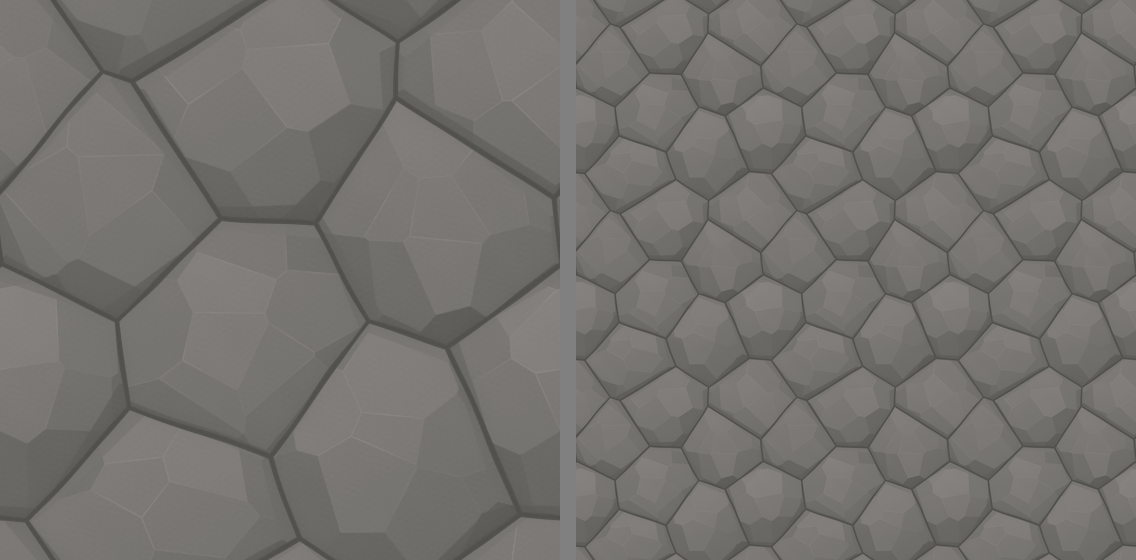
Left, the tile; right, the same tile 3 across and 3 down.
Reproduce this texture procedurally as a WebGL 2 fragment shader.

```glsl
#version 300 es
precision highp float;
// Tiling wall of large faceted grey stones, lit from above, with thin dark cracks.
uniform vec2 u_resolution;
out vec4 fragColor;

const float TAU = 6.2831853;
const int FACETS = 13;

vec2 hash2(vec2 s) {
  vec2 q = vec2(dot(s, vec2(127.1, 311.7)), dot(s, vec2(269.5, 183.3)));
  return fract(sin(q) * 43758.545);
}

// Layered sines with whole frequencies, so they wrap with the tile.
float waves(vec2 p, float topFrequency, float seed) {
  float sum = 0.0;
  for (int k = 0; k < 9; k++) {
    vec2 r = hash2(vec2(float(k), seed));
    vec2 f = floor((r * 2.0 - 1.0) * topFrequency + 0.5);
    sum += sin(TAU * (dot(f, p) + r.x * 7.0 + r.y * 3.0));
  }
  return sum / 9.0;
}

// Stones sit on a jittered diamond lattice of 2 by 4 cells.
float stoneId(vec2 cell) {
  vec2 w = mod(cell, vec2(2.0, 4.0));
  return w.x + 2.0 * w.y;
}

vec2 stoneCenter(vec2 cell) {
  vec2 jitter = (hash2(vec2(stoneId(cell), 5.0)) - 0.5) * 0.17;
  float stagger = 0.5 * mod(cell.y, 2.0);
  return (cell + 0.5 + vec2(stagger, 0.0)) / vec2(2.0, 4.0) + jitter;
}

// Facet position inside a stone (xy) and its size bias (z).
vec3 facet(float id, int k) {
  float n = float(k);
  vec2 r = hash2(vec2(id + 11.0, n + 3.0));
  float angle = n * 2.4 + id * 1.7 + (r.x - 0.5) * 0.7;
  float radius = 0.26 * sqrt((n + 0.3) / float(FACETS)) + (r.y - 0.5) * 0.04;
  return vec3(radius * vec2(cos(angle), sin(angle)), (r.x - 0.5) * 0.007);
}

// Brightness of a flat face: upward tilt is light, steep tilt is dark.
float faceTone(vec2 tilt) {
  return 0.488 + dot(tilt, vec2(-0.014, 0.058)) - 0.062 * dot(tilt, tilt);
}

float facetTone(float id, int k, vec2 local) {
  vec2 center = facet(id, k).xy;
  float variation = (hash2(vec2(id, float(k) + 40.0)).x - 0.5) * 0.03;
  return faceTone(center / 0.25) + variation + dot(local - center, vec2(-0.05, 0.09));
}

void main() {
  vec2 uv = gl_FragCoord.xy / u_resolution;
  float pixel = 1.0 / u_resolution.y;
  vec2 p = uv + 0.005 * vec2(waves(uv, 5.0, 1.0), waves(uv, 5.0, 2.0));

  // Nearest stone
  vec2 home = floor(p * vec2(2.0, 4.0)), cell = home, center = vec2(0.0);
  float nearest = 9.0;
  for (int y = -2; y <= 2; y++) for (int x = -2; x <= 2; x++) {
    vec2 c = home + vec2(x, y), q = stoneCenter(c);
    float d = distance(p, q);
    if (d < nearest) { nearest = d; cell = c; center = q; }
  }
  float id = stoneId(cell);

  // Distance to the stone border, and a tapering bevel beside it
  float border = 9.0, bevel = -9.0;
  vec2 bevelSide = vec2(0.0);
  for (int y = -2; y <= 2; y++) for (int x = -2; x <= 2; x++) {
    vec2 c = home + vec2(x, y), q = stoneCenter(c);
    if (c == cell) continue;
    vec2 side = normalize(q - center), fromMid = p - 0.5 * (center + q);
    float gap = -dot(fromMid, side);
    border = min(border, gap);
    vec2 r = hash2(vec2(id + 20.0, stoneId(c)));
    float along = dot(fromMid, vec2(-side.y, side.x));
    float inside = 0.026 * r.x + (r.y - 0.5) * 0.35 * along - gap;
    if (inside > bevel) { bevel = inside; bevelSide = side; }
  }

  // Facets of the stone
  vec2 local = uv - center;
  int face = 0, other = 0;
  float best = 9.0, ridge = 9.0;
  for (int k = 0; k < FACETS; k++) {
    vec3 f = facet(id, k);
    float d = dot(local - f.xy, local - f.xy) - f.z;
    if (d < best) { best = d; face = k; }
  }
  vec2 faceCenter = facet(id, face).xy;
  for (int k = 0; k < FACETS; k++) {
    if (k == face) continue;
    vec3 f = facet(id, k);
    float d = dot(local - f.xy, local - f.xy) - f.z;
    float edge = (d - best) / (2.0 * distance(f.xy, faceCenter));
    if (edge < ridge) { ridge = edge; other = k; }
  }
  float toneA = facetTone(id, face, local), toneB = facetTone(id, other, local);
  float tone = mix(0.5 * (toneA + toneB), toneA, smoothstep(0.0, 0.8 * pixel + 0.0005, ridge));

  // Worn light ridges, strongest on lit faces
  float wear = smoothstep(-0.25, 0.4, waves(uv, 6.0, 3.0));
  float lit = smoothstep(0.41, 0.49, max(toneA, toneB));
  tone += 0.045 * lit * (0.3 + 0.7 * wear) * (1.0 - smoothstep(0.0003, 0.0022, ridge));

  // Bevels, soft contact shade and cracks
  float bevelTone = faceTone(bevelSide * 0.95) - 0.01;
  tone = mix(tone, bevelTone, 0.75 * smoothstep(-pixel, pixel, bevel));
  tone -= 0.022 * exp(-border / 0.012);
  float crackWidth = 0.0045 + 0.002 * waves(uv, 8.0, 4.0);
  float crack = 1.0 - smoothstep(crackWidth - 0.001, crackWidth + 0.0015, border);
  tone = mix(tone, 0.315 + 4.0 * border, crack);

  // Faint mottling and fine grain
  tone += 0.007 * waves(uv, 9.0, 6.0) + 0.008 * waves(uv, 110.0, 7.0);
  float warmth = smoothstep(0.44, 0.49, tone);
  fragColor = vec4(tone * mix(vec3(1.0, 0.992, 0.952), vec3(1.0, 0.977, 0.953), warmth), 1.0);
}
```
